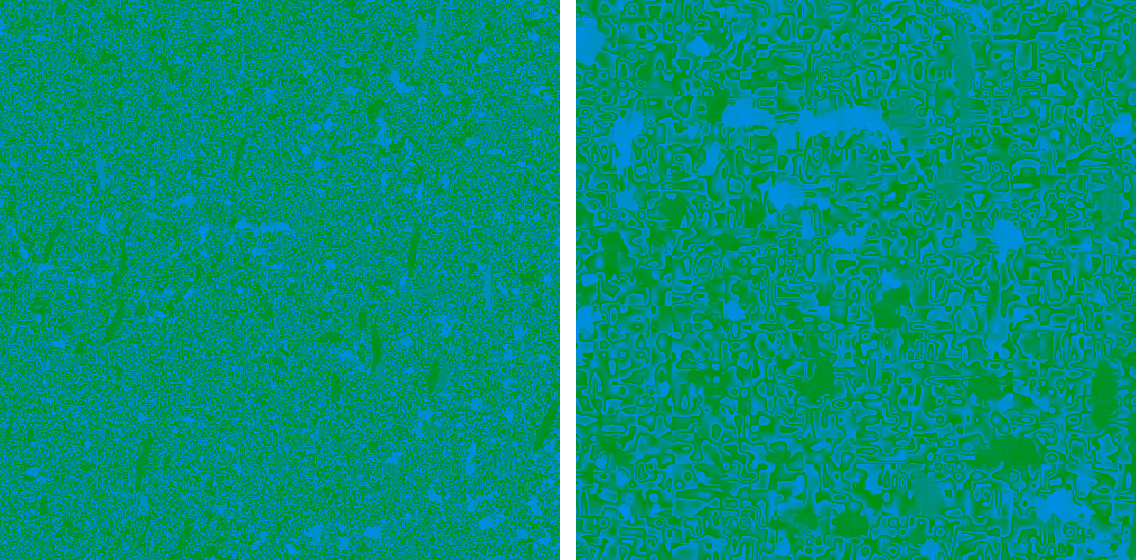
Left: the whole. Right: its middle third, enlarged.
Give the GLSL for this texture, as a Shadertoy shader.

```glsl
// Fine wrapped-noise grain running from green through teal to azure, with a
// blocky weave, small calm islands and scattered upright smears.
// A smooth field is wrapped by fract, so its contours become crisp outlines.

const float BLOCKS = 64.0;       // weave blocks across the canvas
const float GRAINS = 180.0;      // grains across the canvas
const int SMEARS = 34;
const float GREEN_TONE = 0.10;
const float TEAL_TONE = 0.48;
const float AZURE_TONE = 0.88;

float hash(vec2 p) {
    vec3 q = fract(vec3(p.xyx) * 0.1031);
    q += dot(q, q.yzx + 33.33);
    return fract((q.x + q.y) * q.z);
}

float valueNoise(vec2 p) {
    vec2 cell = floor(p);
    vec2 f = fract(p);
    f = f * f * (3.0 - 2.0 * f);
    float low = mix(hash(cell), hash(cell + vec2(1, 0)), f.x);
    float high = mix(hash(cell + vec2(0, 1)), hash(cell + vec2(1, 1)), f.x);
    return mix(low, high, f.y);
}

float layeredNoise(vec2 p) {
    return 0.55 * valueNoise(p) + 0.3 * valueNoise(p * 2.1 + 17.0)
         + 0.15 * valueNoise(p * 4.3 + 41.0);
}

// Sawtooth wrap with a narrow ramp at the jump.
float softWrap(float x, float width) {
    float t = fract(x);
    return t * (1.0 - smoothstep(1.0 - width, 1.0, t));
}

// Each block stretches its grain along one axis or neither.
float grain(vec2 uv) {
    vec2 block = floor(uv * BLOCKS);
    float pick = hash(block + 7.0);
    vec2 stretch = pick < 0.25 ? vec2(0.6, 1.2)
                 : pick < 0.5 ? vec2(1.2, 0.6) : vec2(1.0);
    float activity = mix(1.8, 3.4, hash(block + 91.0));
    float field = activity * valueNoise(uv * GRAINS * stretch + 13.0);
    return softWrap(field + 2.0 * valueNoise(uv * 23.0), 0.10);
}

// Ragged islands where slow noise rises over a threshold.
float islands(vec2 uv, float scale, float seed, float threshold) {
    float n = layeredNoise(uv * scale + seed);
    float crowding = valueNoise(uv * 5.0 + seed) - 0.5;
    return smoothstep(-0.012, 0.012, n + 0.16 * crowding - threshold);
}

// Bent, tapered stroke around the origin.
float smear(vec2 p, float angle, float halfLength, float width, float bend) {
    float c = cos(angle), s = sin(angle);
    vec2 q = vec2(c * p.x - s * p.y, s * p.x + c * p.y);
    q.x += bend * q.y * q.y;
    float along = q.y / halfLength;
    return length(vec2(q.x, max(abs(q.y) - halfLength, 0.0)))
         - width * (1.0 - 0.55 * along * along);
}

void mainImage(out vec4 fragColor, in vec2 fragCoord) {
    vec2 uv = fragCoord / iResolution.xy;
    float tone = grain(uv);

    // Calm islands, azure ones gathering toward the lower right
    float drift = 0.05 * smoothstep(0.9, 1.8, uv.x + 1.0 - uv.y);
    float ripple = 0.16 * (valueNoise(uv * 110.0) - 0.5);
    tone = mix(tone, TEAL_TONE + ripple, 0.7 * islands(uv, 34.0, 5.0, 0.765));
    tone = mix(tone, GREEN_TONE + ripple, 0.85 * islands(uv, 48.0, 63.0, 0.755));
    tone = mix(tone, AZURE_TONE + ripple, 0.9 * islands(uv, 44.0, 127.0, 0.765 - drift));

    // Scattered smears with ragged edges
    float ragged = 0.008 * (layeredNoise(uv * 75.0) - 0.5);
    for (int i = 0; i < SMEARS; i++) {
        float id = float(i);
        vec2 center = vec2(hash(vec2(id, 3.0)), hash(vec2(id, 11.0)));
        float angle = mix(-0.35, 0.6, hash(vec2(id, 19.0)));
        float size = hash(vec2(id, 29.0));
        float halfLength = mix(0.012, 0.065, size * size);
        float width = mix(0.003, 0.009, hash(vec2(id, 37.0)));
        float bend = mix(-5.0, 5.0, hash(vec2(id, 43.0)));
        float pick = hash(vec2(id, 53.0));
        float smearTone = pick < 0.55 ? GREEN_TONE
                        : pick < 0.8 ? TEAL_TONE : 0.75;
        float d = smear(uv - center, angle, halfLength, width, bend) + ragged;
        float cover = 1.0 - smoothstep(-0.0015, 0.0015, d);
        tone = mix(tone, smearTone + ripple, 0.85 * cover);
    }

    // Green to azure at constant green level
    vec3 color = vec3(0.0, mix(0.57, 0.56, tone), 0.02 + 0.97 * tone);
    fragColor = vec4(clamp(color, 0.0, 1.0), 1.0);
}
```
